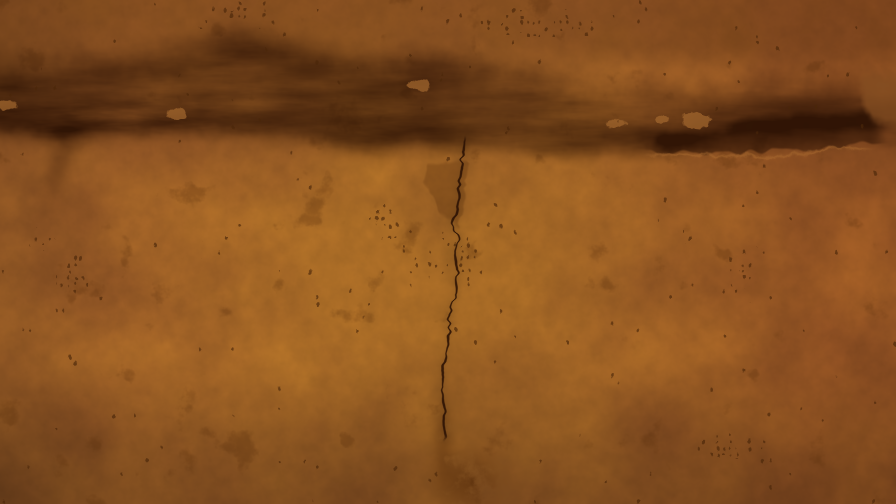
A Shadertoy shader for this texture:

```glsl
// An old ochre plaster wall under dim warm light: a sooty horizontal ledge,
// a thin vertical crack, flaked paint and clusters of small rust specks.
// Layers of value noise shape soft masks that blend wall, soot and chip colours.

const vec3 WALL_WARM = vec3(0.595, 0.350, 0.150);
const vec3 WALL_GOLD = vec3(0.645, 0.410, 0.145);
const vec3 SOOT      = vec3(0.165, 0.065, 0.012);
const vec3 STAIN     = vec3(0.340, 0.175, 0.040);
const vec3 CHIP      = vec3(0.680, 0.430, 0.190);
const float BAND_STRENGTH = 0.53;
const float CRACK_WIDTH   = 0.0022;
const float SPECK_CELL    = 0.013;

// Chips: centre and half width. Specks: centre and spread.
const vec3 CHIPS[6] = vec3[6](
    vec3(0.826, 0.831, 0.018), vec3(0.352, 0.773, 0.017), vec3(0.014, 0.792, 0.021),
    vec3(1.220, 0.755, 0.023), vec3(1.313, 0.764, 0.012), vec3(1.378, 0.761, 0.030));
const vec4 SPECKS[11] = vec4[11](
    vec4(0.785, 0.55, 0.05, 0.03), vec4(0.85, 0.48, 0.05, 0.04), vec4(0.92, 0.49, 0.02, 0.05),
    vec4(0.09, 0.525, 0.045, 0.02), vec4(0.14, 0.44, 0.03, 0.05), vec4(1.48, 0.46, 0.03, 0.04),
    vec4(0.43, 0.495, 0.02, 0.02), vec4(1.45, 0.11, 0.06, 0.03), vec4(1.36, 0.54, 0.02, 0.02),
    vec4(1.09, 0.95, 0.12, 0.02), vec4(0.50, 0.97, 0.09, 0.02));

float hash(vec2 p) {
    vec3 q = fract(p.xyx * 0.1031);
    q += dot(q, q.yzx + 33.33);
    return fract((q.x + q.y) * q.z);
}

float noise(vec2 p) {
    vec2 i = floor(p), f = fract(p);
    f = f * f * (3.0 - 2.0 * f);
    return mix(mix(hash(i), hash(i + vec2(1, 0)), f.x),
               mix(hash(i + vec2(0, 1)), hash(i + vec2(1, 1)), f.x), f.y);
}

float fbm(vec2 p) {
    float sum = 0.0, amp = 0.5;
    for (int i = 0; i < 5; i++) {
        sum += amp * noise(p);
        p = mat2(0.8, 0.6, -0.6, 0.8) * p * 2.03 + 17.0;
        amp *= 0.5;
    }
    return sum;
}

// Soft elliptical spot
float blob(vec2 p, vec2 centre, vec2 radius) {
    vec2 d = (p - centre) / radius;
    return exp(-dot(d, d));
}

// Mask that is one between lo and hi
float span(float x, float lo, float hi, float soft) {
    return smoothstep(lo - soft, lo + soft, x) * (1.0 - smoothstep(hi - soft, hi + soft, x));
}

float crackX(float y) {
    float x = 0.880 + 0.041 * smoothstep(0.2, 0.75, y);
    x += 0.012 * exp(-pow((y - 0.45) / 0.045, 2.0)) - 0.008 * exp(-pow((y - 0.58) / 0.04, 2.0));
    return x + 0.012 * (noise(vec2(y * 38.0, 3.0)) - 0.5) + 0.006 * (noise(vec2(y * 120.0, 9.0)) - 0.5);
}

// Broad ledge shadow with its two darkest streaks
float sootMask(vec2 p, float n, float aa) {
    float streaky = fbm(p * vec2(4.0, 22.0) + 5.0) - 0.48;
    float top = 0.885 - 0.045 * smoothstep(0.7, 1.4, p.x) + 0.06 * blob(vec2(p.x), vec2(0.48), vec2(0.25));
    float low = 0.725 - 0.020 * smoothstep(0.2, 0.8, p.x);
    float edge = p.y + 0.08 * n;
    float band = smoothstep(low - 0.03, low + 0.03, edge) * (1.0 - smoothstep(top - 0.06, top + 0.04, edge));
    float m = band * (BAND_STRENGTH + 0.75 * streaky);
    m += 0.17 * smoothstep(0.84, 0.92, p.y) * (1.0 + 2.0 * n);
    m += 0.35 * blob(p, vec2(0.22, 0.762), vec2(0.20, 0.035)) * (1.0 + 2.0 * streaky);
    m += 0.30 * blob(p, vec2(0.00, 0.84), vec2(0.07, 0.05));
    m += 0.18 * blob(p, vec2(0.95, 0.75), vec2(0.35, 0.03));
    m += 0.25 * blob(p - vec2(0.25 * (p.y - 0.68), 0), vec2(0.12, 0.68), vec2(0.025, 0.07));
    float roof = mix(0.730, 0.783, smoothstep(1.27, 1.62, p.x)) + 0.05 * n;
    float floorY = 0.690 + 0.015 * smoothstep(1.5, 1.72, p.x) + 0.014 * noise(vec2(p.x * 45.0, 2.0));
    float cavity = smoothstep(floorY - aa, floorY + aa + 0.003, p.y) * (1.0 - smoothstep(roof - 0.02, roof + 0.01, p.y));
    return m + 0.46 * cavity * span(p.x + 0.1 * n, 1.30, 1.73, 0.03);
}

float speckMask(vec2 p, float aa) {
    float density = 0.012;
    for (int i = 0; i < 11; i++) density += 0.5 * blob(p, SPECKS[i].xy, SPECKS[i].zw);
    vec2 cell = floor(p / SPECK_CELL);
    vec2 jitter = vec2(hash(cell + 11.0), hash(cell + 47.0)) - 0.5;
    vec2 d = (fract(p / SPECK_CELL) - 0.5 - 0.4 * jitter) * SPECK_CELL;
    d.x += 0.5 * jitter.x * d.y;
    float radius = SPECK_CELL * mix(0.10, 0.30, hash(cell + 83.0));
    float dist = length(d * vec2(1.2, 0.8)) + 0.003 * (noise(p * 300.0) - 0.5) - radius;
    return step(hash(cell), density) * (1.0 - smoothstep(-aa, aa, dist));
}

void mainImage(out vec4 fragColor, in vec2 fragCoord) {
    vec2 p = fragCoord / iResolution.y;
    float aa = 0.8 / iResolution.y;
    float n = fbm(p * 7.0) - 0.48;
    float fine = fbm(p * 45.0 + 8.0) - 0.48;

    // Plaster: golden centre, redder right side, dim rim
    vec3 col = mix(WALL_WARM, WALL_GOLD, clamp(blob(p, vec2(0.85, 0.45), vec2(0.55, 0.4)) + n, 0.0, 1.0));
    col *= 1.0 - vec3(0.08, 0.13, 0.12) * smoothstep(1.0, 1.75, p.x);
    col *= 1.0 - 0.20 * (1.0 - smoothstep(0.0, 0.35, p.y)) - 0.10 * (1.0 - smoothstep(0.0, 0.3, p.x));
    col *= 1.0 + 0.22 * n + 0.12 * fine;
    col *= 1.0 + 0.05 * blob(vec2(p.x - 0.27 * p.y), vec2(1.56), vec2(0.06)) * span(p.y, 0.05, 0.6, 0.1);

    // Stains: scattered smudges, peeled patch by the crack, damp foot
    float smudge = 0.30 * smoothstep(0.18, 0.32, fbm(p * 16.0 + 30.0) - 0.48);
    float patchLeft = 0.85 + 0.055 * smoothstep(0.66, 0.55, p.y) + 0.10 * n;
    float peeled = span(p.x, patchLeft, crackX(p.y) + 0.012, 0.003) * span(p.y + 0.1 * n, 0.55, 0.672, 0.006);
    float foot = blob(p, vec2(0.93, 0.045), vec2(0.055, 0.05)) + 0.6 * blob(p, vec2(0.88, 0.12), vec2(0.02, 0.08));
    foot *= smoothstep(-0.25, 0.2, n + fine);
    col = mix(col, STAIN, clamp(smudge + 0.28 * peeled + 0.60 * foot, 0.0, 0.8));

    // Ledge shadow and pale broken lip below the right cavity
    col = mix(col, SOOT, clamp(sootMask(p, n, aa), 0.0, 0.94));
    float lip = blob(vec2(p.y + 0.02 * fine), vec2(0.691 + 0.015 * smoothstep(1.5, 1.72, p.x)), vec2(0.004));
    col = mix(col, CHIP, 0.45 * lip * span(p.x, 1.29, 1.72, 0.02));
    col = mix(col, WALL_WARM * 0.88, 0.75 * span(p.x + 0.1 * n, 1.715, 1.9, 0.012) * span(p.y + 0.1 * n, 0.75, 0.86, 0.02));

    // Flaked chips, specks and the crack
    for (int i = 0; i < 6; i++) {
        vec2 d = (p - CHIPS[i].xy) * vec2(1.0, 1.9);
        float dist = length(d) + 0.035 * fine + 0.03 * n - CHIPS[i].z;
        col = mix(col, CHIP * 0.92, 0.75 * (1.0 - smoothstep(-aa, aa + 0.002, dist)));
    }
    col = mix(col, STAIN * 0.85, 0.65 * speckMask(p, aa));
    float gap = abs(p.x - crackX(p.y));
    float width = CRACK_WIDTH * (0.55 + 0.7 * noise(vec2(p.y * 60.0, 4.0)));
    float crack = (1.0 - smoothstep(width - aa, width + aa, gap)) * span(p.y, 0.13, 0.725, 0.008);
    col *= 1.0 - 0.12 * exp(-gap / 0.012) * span(p.y, 0.13, 0.72, 0.03);
    col = mix(col, SOOT, 0.88 * crack);
    fragColor = vec4(clamp(col, 0.0, 1.0), 1.0);
}
```
